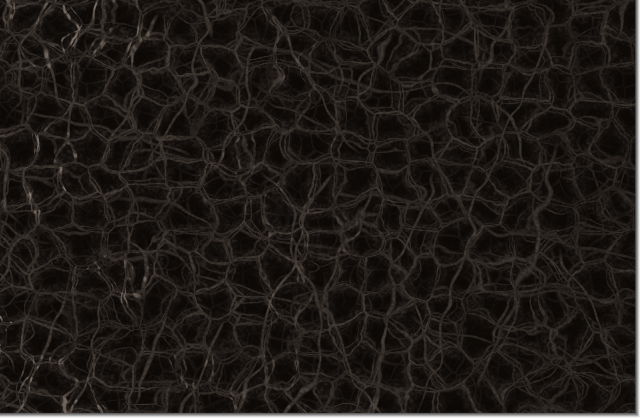
This texture is drawn by a Shadertoy shader. Its source:

```glsl
// Dark pebbled leather: black pits ringed by tangled, thin brown-grey creases.
// Several differently warped copies of one Voronoi web make strands that split
// and rejoin; long creases, grain and glints lie on top, a pale edge frames it.

float hash(vec2 p) {
    return fract(sin(dot(p, vec2(127.1, 311.7))) * 43758.5453);
}

vec2 hash2(vec2 p) {
    return vec2(hash(p), hash(p + 57.3));
}

float noise(vec2 p) {
    vec2 i = floor(p), f = fract(p);
    f = f * f * (3.0 - 2.0 * f);
    return mix(mix(hash(i), hash(i + vec2(1, 0)), f.x),
               mix(hash(i + vec2(0, 1)), hash(i + vec2(1, 1)), f.x), f.y);
}

vec2 warp(vec2 p) {
    return vec2(noise(p), noise(p + 31.7)) - 0.5;
}

// Voronoi web: x = distance to the nearest border, yz = its normal
vec3 web(vec2 p) {
    vec2 cell = floor(p), f = fract(p), nearest = vec2(0.0);
    float best = 9.0;
    for (int y = -1; y <= 1; y++)
    for (int x = -1; x <= 1; x++) {
        vec2 g = vec2(x, y);
        vec2 r = g + 0.12 + 0.76 * hash2(cell + g) - f;
        if (dot(r, r) < best) { best = dot(r, r); nearest = r; }
    }
    vec3 border = vec3(9.0, 1.0, 0.0);
    for (int y = -2; y <= 2; y++)
    for (int x = -2; x <= 2; x++) {
        vec2 g = vec2(x, y);
        vec2 r = g + 0.12 + 0.76 * hash2(cell + g) - f;
        vec2 across = r - nearest;
        if (dot(across, across) > 0.0001) {
            vec2 n = normalize(across);
            float d = dot(0.5 * (r + nearest), n);
            if (d < border.x) border = vec3(d, n);
        }
    }
    return border;
}

// Long wandering creases, broken into stretches
float creases(vec2 p, float slant, float spacing, float seed) {
    float across = p.x + slant * p.y + 0.9 * noise(p * 0.6 + seed)
                 + 0.35 * noise(p * 1.7 + seed);
    float d = abs(fract(across / spacing) - 0.5) * spacing;
    return smoothstep(0.085, 0.015, d) * smoothstep(0.4, 0.65, noise(p * 0.45 + seed * 2.0));
}

void mainImage(out vec4 fragColor, in vec2 fragCoord) {
    vec2 uv = fragCoord / iResolution.y;
    float aspect = iResolution.x / iResolution.y;
    vec2 p = uv * vec2(12.4, 13.2);
    float leftLight = 1.0 - uv.x / aspect;

    // Pits: dark floors, with wrinkled skin around their rims
    vec2 skin = p + 0.45 * warp(p * 1.3);
    vec3 rim = web(skin);
    float pit = smoothstep(0.1, 0.36, rim.x + 0.12 * (noise(p * 4.0) - 0.5));
    float wrinkle = noise(p * 9.0 + 3.0 * warp(p * 3.0));
    float grain = noise(uv * 210.0);
    float tone = (1.0 - pit) * (0.12 + 0.42 * wrinkle * grain) + 0.13 * wrinkle * grain;

    // Strands: each copy of the web drifts away from the others
    float glint = 0.0;
    for (int i = 0; i < 3; i++) {
        float k = float(i);
        vec3 w = web(skin + k * 0.42 * warp(p * 1.1 + k * 17.0) + 0.07 * warp(p * 6.0 + k));
        float vary = noise(p * 1.4 + k * 23.0);
        float strand = smoothstep(0.045 + 0.035 * vary, 0.01, w.x);
        tone = max(tone, strand * (0.5 + 0.65 * vary) * (1.0 - 0.12 * k));
        glint = max(glint, strand * smoothstep(0.5, 0.95, abs(w.y)));
    }

    // Finer web between the strands
    float fine = smoothstep(0.12, 0.02, web(p * 1.9 + 0.8 * warp(p * 1.6) + 40.0).x);
    tone = max(tone, fine * 0.75 * noise(p * 1.2 + 9.0) * (1.0 - 0.55 * pit));

    // Long steep creases, and weaker level ones
    float steep = max(creases(p, -0.35, 1.7, 3.0), creases(p, 0.4, 2.6, 11.0));
    float level = creases(p.yx, 0.25, 1.9, 29.0);
    tone = max(tone, max(steep * 0.95, level * 0.75));
    glint = max(glint, steep);

    // Shading: duller to the right, twisted-thread sparkle on steep strands
    tone *= (0.88 + 0.22 * leftLight) * (0.72 + 0.5 * grain);
    float sparkle = smoothstep(0.5, 0.9, noise(uv * vec2(110.0, 75.0)));
    float patches = smoothstep(0.4, 0.75, noise(p * 0.7 + 71.0));
    tone += glint * sparkle * patches * (0.2 + 1.5 * leftLight * leftLight);

    vec3 color = vec3(0.043, 0.03, 0.022) + tone * vec3(0.18, 0.167, 0.155);

    // Pale margin on the right and bottom, under a soft shadow
    float margin = max(uv.x - aspect + 0.011, 0.012 - uv.y);
    vec3 paper = vec3(mix(0.38, 0.97, smoothstep(0.0, 0.012, margin)));
    float px = 0.7 / iResolution.y;
    color = mix(color, paper, smoothstep(-px, px, margin));

    fragColor = vec4(color, 1.0);
}
```
